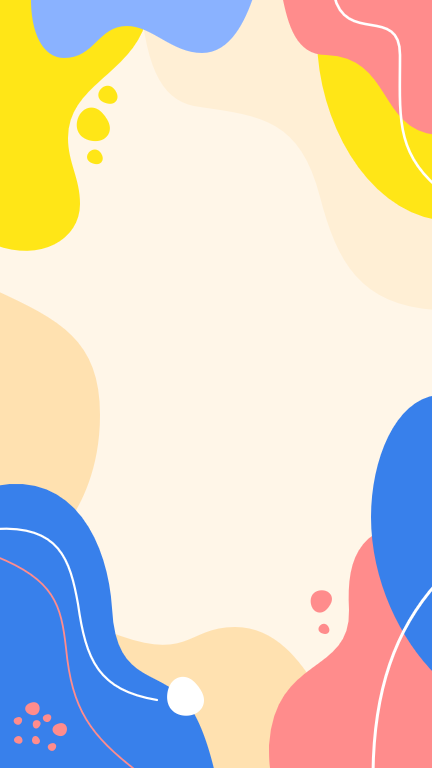
Reproduce this background procedurally as a Shadertoy shader.

```glsl
const vec2 CANVAS = vec2(432.0, 768.0); // layout grid, y runs downward
const float UP = -1.0, DOWN = 1.0;
const vec3 CREAM = vec3(1.0, 0.965, 0.91);
const vec3 SAND = vec3(1.0, 0.937, 0.835);
const vec3 PEACH = vec3(1.0, 0.882, 0.69);
const vec3 YELLOW = vec3(1.0, 0.9, 0.09);
const vec3 PINK = vec3(1.0, 0.55, 0.55);
const vec3 BLUE = vec3(0.22, 0.5, 0.92);
const vec3 SKY = vec3(0.54, 0.7, 1.0);
const vec3 WHITE = vec3(1.0);

// An open curve; a vertical ray from p decides which side p is on
struct Path { vec2 p; vec2 pen; float ray; float gap; float side; };

float hash(vec2 v) { return fract(sin(dot(v, vec2(12.9898, 78.233))) * 43758.5453); }

Path moveTo(vec2 p, float ray, vec2 start) { return Path(p, start, ray, 1e4, -1.0); }

// Adds a cubic curve: nearest distance and ray crossings
void curveTo(inout Path path, vec2 b, vec2 c, vec2 d) {
    const int STEPS = 16;
    vec2 p = path.p, a = path.pen, from = a;
    for (int i = 1; i <= STEPS; i++) {
        float t = float(i) / float(STEPS), s = 1.0 - t;
        vec2 to = s * s * s * a + 3.0 * s * t * (s * b + t * c) + t * t * t * d;
        vec2 e = to - from, w = p - from;
        path.gap = min(path.gap, length(w - e * clamp(dot(w, e) / dot(e, e), 0.0, 1.0)));
        if ((from.x > p.x) != (to.x > p.x)
            && path.ray * (e.y * w.x / e.x - w.y) > 0.0) path.side = -path.side;
        from = to;
    }
    path.pen = d;
}

// Paints where the signed distance is negative
void paint(inout vec3 col, float dist, vec3 ink, float px) {
    col = mix(col, ink, clamp(0.5 - dist / px, 0.0, 1.0));
}

void fill(inout vec3 col, Path path, vec3 ink, float px) {
    paint(col, -path.side * path.gap, ink, px);
}

void stroke(inout vec3 col, Path path, float width, vec3 ink, float px) {
    paint(col, path.gap - 0.5 * width, ink, px);
}

// Slightly uneven round spot
float pebble(vec2 p, vec2 centre, float radius) {
    vec2 q = p - centre;
    float a = atan(q.y, q.x), phase = 6.2832 * hash(centre);
    return length(q) - radius * (1.0 + 0.06 * sin(2.0 * a + phase) + 0.04 * sin(3.0 * a - phase));
}

void topShapes(inout vec3 col, vec2 p, float px) {
    Path sand = moveTo(p, DOWN, vec2(140, -5));
    curveTo(sand, vec2(146, 75), vec2(165, 103), vec2(200, 107));
    curveTo(sand, vec2(262, 116), vec2(300, 120), vec2(320, 197));
    curveTo(sand, vec2(337, 262), vec2(360, 305), vec2(436, 310));
    fill(col, sand, SAND, px);
    Path sun = moveTo(p, DOWN, vec2(317, 40));
    curveTo(sun, vec2(318, 120), vec2(365, 208), vec2(437, 220));
    fill(col, sun, YELLOW, px);
    Path coral = moveTo(p, DOWN, vec2(282, -5));
    curveTo(coral, vec2(288, 25), vec2(296, 55), vec2(326, 55));
    curveTo(coral, vec2(392, 57), vec2(378, 130), vec2(437, 135));
    fill(col, coral, PINK, px);
    Path thread = moveTo(p, DOWN, vec2(334, -5));
    curveTo(thread, vec2(345, 45), vec2(400, 5), vec2(400, 55));
    curveTo(thread, vec2(400, 115), vec2(395, 150), vec2(437, 187));
    stroke(col, thread, 2.6, WHITE, px);
    Path lemon = moveTo(p, DOWN, vec2(146, 22));
    curveTo(lemon, vec2(130, 75), vec2(68, 85), vec2(68, 138));
    curveTo(lemon, vec2(68, 163), vec2(80, 178), vec2(80, 204));
    curveTo(lemon, vec2(80, 240), vec2(40, 262), vec2(-5, 245));
    fill(col, lemon, YELLOW, px);
    Path cloud = moveTo(p, DOWN, vec2(31, -5));
    curveTo(cloud, vec2(30, 35), vec2(44, 58), vec2(64, 58));
    curveTo(cloud, vec2(95, 58), vec2(98, 26), vec2(127, 26));
    curveTo(cloud, vec2(152, 26), vec2(172, 53), vec2(202, 53));
    curveTo(cloud, vec2(230, 53), vec2(245, 22), vec2(254, -5));
    fill(col, cloud, SKY, px);
}

void bottomShapes(inout vec3 col, vec2 p, float px) {
    Path dune = moveTo(p, UP, vec2(-5, 290));
    curveTo(dune, vec2(60, 320), vec2(100, 340), vec2(100, 415));
    curveTo(dune, vec2(100, 470), vec2(80, 505), vec2(70, 520));
    fill(col, dune, PEACH, px);
    Path hill = moveTo(p, UP, vec2(105, 630));
    curveTo(hill, vec2(190, 665), vec2(185, 627), vec2(235, 627));
    curveTo(hill, vec2(275, 627), vec2(300, 660), vec2(318, 690));
    fill(col, hill, PEACH, px);
    Path wave = moveTo(p, UP, vec2(-5, 486));
    curveTo(wave, vec2(75, 470), vec2(108, 545), vec2(112, 608));
    curveTo(wave, vec2(116, 690), vec2(165, 665), vec2(192, 710));
    curveTo(wave, vec2(203, 728), vec2(210, 752), vec2(215, 773));
    fill(col, wave, BLUE, px);
    Path coral = moveTo(p, UP, vec2(437, 520));
    curveTo(coral, vec2(360, 520), vec2(346, 555), vec2(349, 610));
    curveTo(coral, vec2(351, 675), vec2(275, 655), vec2(269, 745));
    curveTo(coral, vec2(269, 755), vec2(269, 765), vec2(271, 773));
    fill(col, coral, PINK, px);
    Path pool = moveTo(p, UP, vec2(437, 395));
    curveTo(pool, vec2(395, 400), vec2(371, 460), vec2(371, 517));
    curveTo(pool, vec2(371, 580), vec2(400, 640), vec2(437, 676));
    fill(col, pool, BLUE, px);
    Path arc = moveTo(p, UP, vec2(437, 583));
    curveTo(arc, vec2(395, 630), vec2(374, 690), vec2(373, 773));
    stroke(col, arc, 3.0, WHITE, px);
    Path foam = moveTo(p, UP, vec2(-5, 529));
    curveTo(foam, vec2(60, 525), vec2(70, 560), vec2(78, 604));
    curveTo(foam, vec2(86, 660), vec2(98, 690), vec2(157, 700));
    stroke(col, foam, 2.2, WHITE, px);
    Path ripple = moveTo(p, UP, vec2(-5, 556));
    curveTo(ripple, vec2(55, 580), vec2(61, 605), vec2(66, 648));
    curveTo(ripple, vec2(72, 710), vec2(90, 735), vec2(138, 772));
    stroke(col, ripple, 1.8, PINK, px);
}

void pebbles(inout vec3 col, vec2 p, float px) {
    float yellow = min(pebble(p, vec2(93, 125), 16.5), pebble(p, vec2(108, 95), 9.2));
    paint(col, min(yellow, pebble(p, vec2(95, 157), 7.5)), YELLOW, px);
    float pink = min(pebble(p, vec2(321, 601), 10.8), pebble(p, vec2(324, 629), 5.2));
    // Ring of specks, every third one drawn inward
    for (int i = 0; i < 8; i++) {
        float k = float(i), angle = -1.815 + k * 0.8976;
        float reach = i % 3 == 1 ? 16.5 - 1.5 * k : 22.0;
        float size = i == 0 || i == 2 ? 6.8 : 4.0;
        pink = min(pink, pebble(p, vec2(38, 730) + reach * vec2(cos(angle), sin(angle)), size));
    }
    paint(col, pink, PINK, px);
    paint(col, pebble(p, vec2(185, 697), 18.8), WHITE, px);
}

void mainImage(out vec4 fragColor, in vec2 fragCoord) {
    vec2 uv = fragCoord / iResolution.xy;
    vec2 p = vec2(uv.x, 1.0 - uv.y) * CANVAS;
    float px = CANVAS.y / iResolution.y;
    vec3 col = CREAM;
    topShapes(col, p, px);
    bottomShapes(col, p, px);
    pebbles(col, p, px);
    fragColor = vec4(col, 1.0);
}
```
